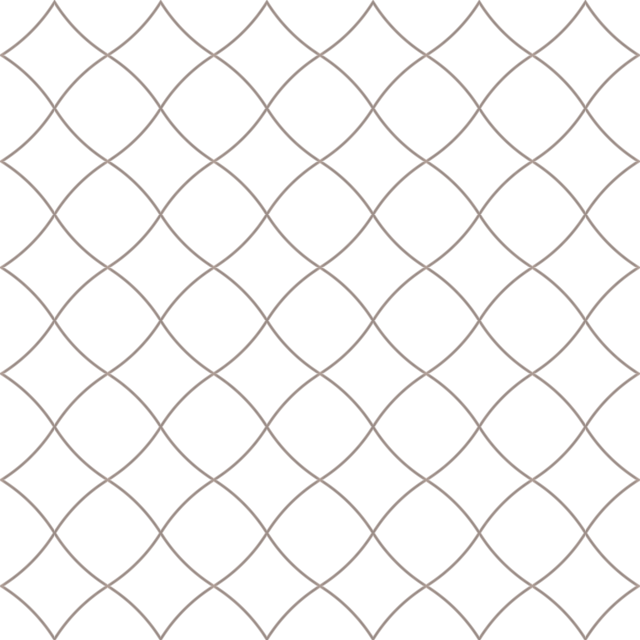
A Shadertoy shader for this pattern:

```glsl
// Lattice of fine taupe arcs: six by six concave diamonds touching at their tips, on white.

const float COUNT = 6.0;            // diamonds across and down
const float PITCH = 0.1659;         // diamond spacing in canvas units
const vec2  CENTER = vec2(0.5, 0.499);
const float ARC_CENTER = 2.66;      // arc centre on the diagonal, in half pitches
const float LINE_CORE = 0.0005;     // half width of the solid core
const float LINE_EDGE = 0.0038;     // half width where the ink fades out
const vec3  PAPER = vec3(1.0);
const vec3  INK = vec3(0.595, 0.540, 0.518);
const vec3  PALE_INK = vec3(0.72, 0.645, 0.61);

float hash(vec2 p) {
    vec3 h = fract(vec3(p.xyx) * 0.1031);
    h += dot(h, h.yzx + 33.33);
    return fract((h.x + h.y) * h.z);
}

float valueNoise(vec2 p) {
    vec2 cell = floor(p);
    vec2 t = fract(p);
    t = t * t * (3.0 - 2.0 * t);
    float low = mix(hash(cell), hash(cell + vec2(1, 0)), t.x);
    float high = mix(hash(cell + vec2(0, 1)), hash(cell + vec2(1, 1)), t.x);
    return mix(low, high, t.y);
}

// Position within the nearest diamond, with its tips at distance 1
vec2 diamondCoords(vec2 uv) {
    vec2 grid = (uv - CENTER) / PITCH + 0.5 * COUNT;
    vec2 index = clamp(floor(grid), 0.0, COUNT - 1.0);
    return 2.0 * (grid - index) - 1.0;
}

// Distance to the concave outline, folded into one quadrant
float outlineDistance(vec2 q, float arcCenter) {
    float radius = length(vec2(arcCenter - 1.0, arcCenter));
    return abs(length(abs(q) - arcCenter) - radius);
}

void mainImage(out vec4 fragColor, in vec2 fragCoord) {
    vec2 uv = fragCoord / iResolution.xy;
    float pixel = 1.0 / min(iResolution.x, iResolution.y);
    vec2 q = diamondCoords(uv);

    // Soft line with at least one pixel of smoothing
    float d = outlineDistance(q, ARC_CENTER) * 0.5 * PITCH;
    float edge = max(LINE_EDGE, LINE_CORE + pixel);
    float coverage = 1.0 - smoothstep(LINE_CORE, edge, d);

    // Faint mottling along the strokes, paler ink at the side tips
    float mottling = valueNoise(uv * 170.0);
    float sideTip = smoothstep(0.91, 1.0, abs(q.x));
    vec3 ink = mix(INK, PALE_INK, 0.25 * mottling + 0.6 * sideTip);

    fragColor = vec4(mix(PAPER, ink, coverage), 1.0);
}
```
